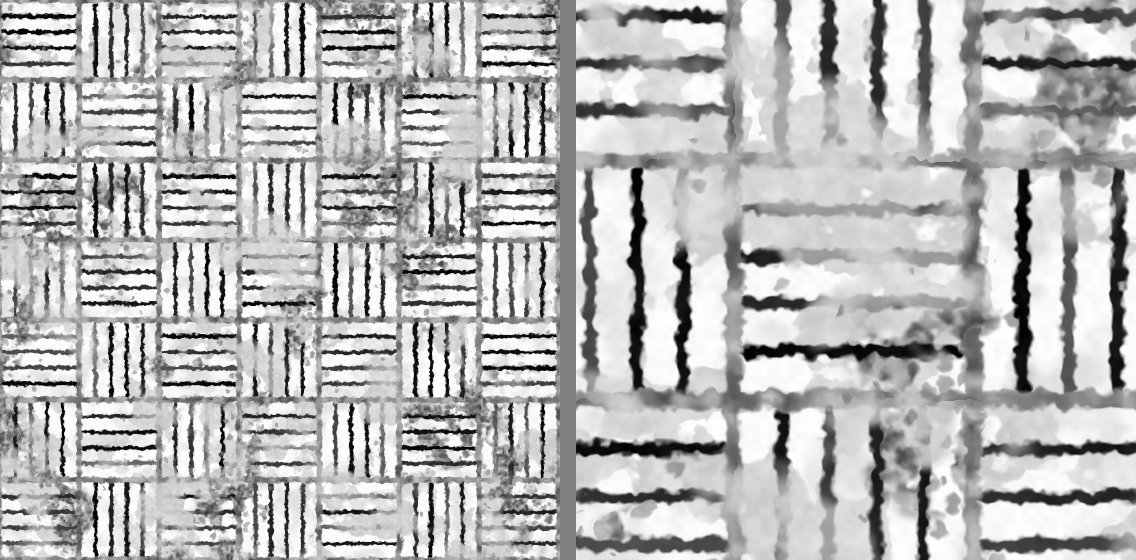
Left, the full canvas; right, a detail of the centre.
This pattern is drawn by a WebGL 2 fragment shader. Its source:

```glsl
#version 300 es
precision highp float;

uniform vec2 u_resolution;
out vec4 outColor;

float hash(vec2 p) {
  vec3 h = fract(vec3(p.xyx) * 0.1031);
  h += dot(h, h.yzx + 33.33);
  return fract((h.x + h.y) * h.z);
}

float noise(vec2 p) {
  vec2 i = floor(p), f = fract(p);
  f = f * f * (3.0 - 2.0 * f);
  return mix(mix(hash(i), hash(i + vec2(1, 0)), f.x),
             mix(hash(i + vec2(0, 1)), hash(i + vec2(1, 1)), f.x), f.y);
}

float fbm(vec2 p) {
  float sum = 0.0, amp = 0.5;
  for (int i = 0; i < 4; i++) {
    sum += amp * noise(p);
    p = mat2(1.6, 1.2, -1.2, 1.6) * p + 17.3;
    amp *= 0.5;
  }
  return sum / 0.9375;
}

float boxDistance(vec2 p, vec2 halfSize) {
  vec2 d = abs(p) - halfSize;
  return length(max(d, 0.0)) + min(max(d.x, d.y), 0.0);
}

// Strength of small round stains, at most one per unit square
float spots(vec2 p, float density) {
  vec2 base = floor(p);
  float stain = 0.0;
  for (int y = -1; y <= 1; y++) {
    for (int x = -1; x <= 1; x++) {
      vec2 id = base + vec2(x, y);
      vec2 center = id + vec2(hash(id + 41.0), hash(id + 73.0));
      float radius = mix(0.2, 0.45, hash(id + 19.0));
      float disc = 1.0 - smoothstep(radius - 0.12, radius + 0.12, length(p - center));
      stain = max(stain, disc * step(hash(id + 97.0), density));
    }
  }
  return stain;
}

void main() {
  vec2 p = gl_FragCoord.xy / u_resolution * 7.0;
  float soft = max(0.013, 5.0 / u_resolution.y);

  // Ragged outlines
  vec2 rough = vec2(noise(p * 19.0), noise(p * 19.0 + 57.0)) - 0.5;
  rough += 0.6 * (vec2(noise(p * 43.0 + 11.0), noise(p * 43.0 + 83.0)) - 0.5);
  vec2 w = p + 0.032 * rough + vec2(0.012, 0.0);

  // Basket weave: alternate tiles turn by a quarter
  vec2 tile = floor(w);
  vec2 q = fract(w) - 0.5;
  if (mod(tile.x + tile.y, 2.0) > 0.5) q = q.yx;
  const float pitch = 0.196;
  float slat = clamp(round(q.y / pitch), -2.0, 2.0);
  float groove = clamp(floor(q.y / pitch), -2.0, 1.0);
  float slatSeed = hash(tile * 7.0 + vec2(slat + 3.0, 5.0));
  float grooveSeed = hash(tile * 11.0 + vec2(groove + 4.0, 29.0));

  // Wear differs by region, tile and slat
  float region = fbm(p * 2.1 + 4.0) + 0.10 * (hash(tile + 61.0) - 0.5);
  float slatWear = smoothstep(0.53, 0.64, region + 0.26 * (slatSeed - 0.5));
  float grooveWear = smoothstep(0.52, 0.68, region + 0.2 * (grooveSeed - 0.5));
  float blotch = fbm(p * 7.0 + 31.0);

  // Joints between tiles
  float jointTone = mix(0.3, 0.78, noise(w * 14.0 + 7.0));
  float tone = mix(jointTone, 0.74, 0.55 * grooveWear);

  // Dark grooves between slats
  float grooveTone = mix(0.03, 0.42, grooveSeed * grooveSeed) + 0.12 * (blotch - 0.5);
  grooveTone = mix(grooveTone, 0.7, 0.85 * grooveWear);
  float inside = boxDistance(q, vec2(0.462, 0.45));
  tone = mix(tone, grooveTone, 1.0 - smoothstep(-soft, soft, inside));

  // Slats, eaten away at the edges where worn
  vec2 halfSize = vec2(0.464, 0.071 + 0.008 * (slatSeed - 0.5));
  float edge = boxDistance(q - vec2(0.0, slat * pitch), halfSize);
  float eaten = edge + 0.10 * smoothstep(0.48, 0.72, blotch) * smoothstep(0.38, 0.6, region);
  float slatTone = 0.985 - 0.1 * smoothstep(0.45, 0.75, fbm(p * 4.0 + 13.0));
  float wornTone = 0.83 + 0.14 * (blotch - 0.5) + 0.05 * (noise(w * 22.0) - 0.5);
  float paint = 1.0 - smoothstep(-soft, soft, eaten);
  float flake = smoothstep(0.42, 0.56, blotch + 0.45 * (slatWear - 0.5));
  float body = 1.0 - smoothstep(-soft, soft, edge);
  tone = mix(tone, wornTone, body);
  tone = mix(tone, mix(slatTone, wornTone, slatWear * flake), paint);

  // Pale film that hides slats and grooves in the most worn places
  float film = smoothstep(0.58, 0.7, region) * smoothstep(0.4, 0.55, fbm(p * 5.0 + 71.0));
  tone = mix(tone, wornTone, 0.75 * film);

  // Scattered stains and clustered grime
  float dirt = fbm(p * 1.3 + 23.0);
  float density = 0.03 + 0.45 * smoothstep(0.45, 0.7, dirt);
  tone = mix(tone, min(tone, mix(0.45, 0.72, noise(w * 9.0))), 0.7 * spots(w * 11.0, density));
  float grime = smoothstep(0.53, 0.66, dirt) * smoothstep(0.45, 0.58, fbm(p * 6.0 + 3.0));
  float speckle = mix(0.18, 0.75, noise(w * 27.0 + 5.0));
  tone = mix(tone, min(tone, speckle), 0.85 * grime);

  // Fine grain
  tone += 0.035 * (noise(p * 34.0) - 0.5);
  outColor = vec4(vec3(clamp(tone, 0.0, 1.0)), 1.0);
}
```
